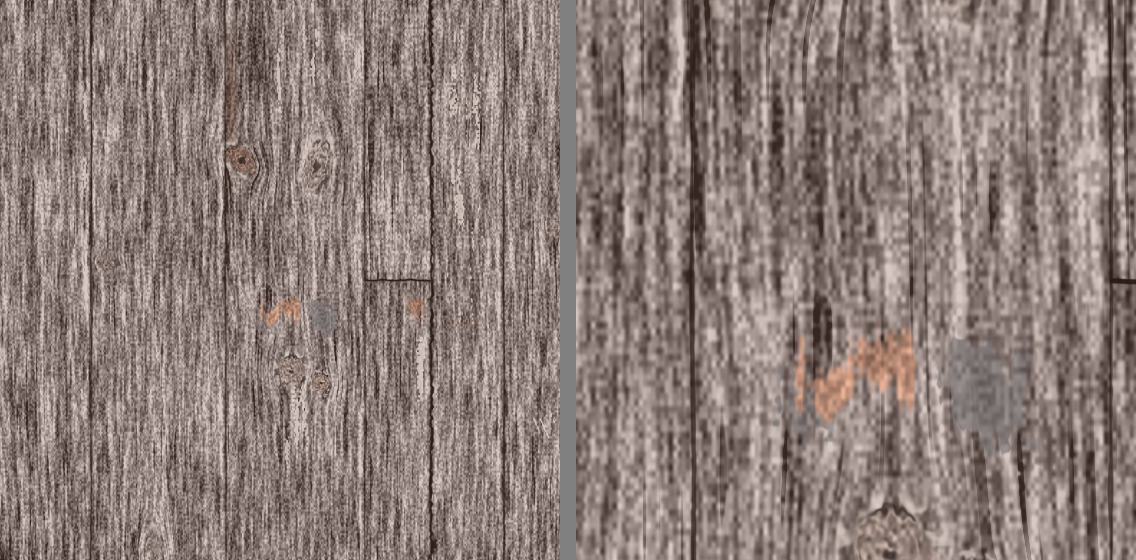
Left, the full canvas; right, a detail of the centre.
Write a WebGL 2 fragment shader that draws this texture.

```glsl
#version 300 es
precision highp float;

#define DARK vec3(0.26, 0.20, 0.18)
#define LIGHT vec3(0.77, 0.71, 0.69)
#define RUST vec3(0.72, 0.50, 0.39)
#define SLATE vec3(0.47, 0.45, 0.45)
#define PALE vec3(0.86, 0.81, 0.78)
#define GAP vec3(0.15, 0.10, 0.085)
#define MEAN_TONE 0.61
#define GRAIN_CONTRAST 0.86
#define SEAM_HALF_WIDTH 0.0016

uniform vec2 u_resolution;
out vec4 fragColor;

const int SEAMS = 5;
const int KNOTS = 7;
const int SCRATCHES = 8;
// Seam position, raggedness, darkness
const vec3 SEAM[SEAMS] = vec3[](vec3(0.163, 0.2, 0.9), vec3(0.403, 0.1, 0.75),
  vec3(0.651, 0.1, 0.7), vec3(0.770, 1.0, 1.0), vec3(0.900, 0.2, 0.85));
// Knot centre, radius, vertical stretch
const vec4 KNOT[KNOTS] = vec4[](
  vec4(0.432, 0.714, 0.020, 1.7), vec4(0.565, 0.703, 0.025, 1.7),
  vec4(0.521, 0.336, 0.025, 1.2), vec4(0.574, 0.316, 0.017, 1.0),
  vec4(0.190, 0.526, 0.009, 2.0), vec4(0.272, 0.010, 0.018, 2.0),
  vec4(0.992, 0.594, 0.012, 1.5));
// Knot tilt, warmth, strength
const vec3 KNOT_LOOK[KNOTS] = vec3[](
  vec3(0.85, 0.7, 0.85), vec3(-0.25, 0.1, 0.8), vec3(0.0, 0.2, 0.9),
  vec3(0.0, 0.35, 0.9), vec3(1.1, 0.3, 0.4), vec3(0.0, 0.1, 0.3),
  vec3(0.3, 0.2, 0.5));
// Scratched areas: centre, size
const vec4 SCRATCH[SCRATCHES] = vec4[](
  vec4(0.497, 0.90, 0.014, 0.15), vec4(0.562, 0.90, 0.016, 0.16),
  vec4(0.615, 0.41, 0.030, 0.06), vec4(0.525, 0.22, 0.040, 0.13),
  vec4(0.750, 0.33, 0.020, 0.18), vec4(0.970, 0.24, 0.030, 0.05),
  vec4(0.152, 0.80, 0.006, 0.25), vec4(0.830, 0.70, 0.050, 0.35));

float hash(vec2 p) {
  vec3 q = fract(p.xyx * vec3(0.1031, 0.1030, 0.0973));
  q += dot(q, q.yzx + 33.33);
  return fract((q.x + q.y) * q.z);
}

float noise(vec2 p) {
  vec2 i = floor(p), f = fract(p);
  f = f * f * (3.0 - 2.0 * f);
  return mix(mix(hash(i), hash(i + vec2(1, 0)), f.x),
             mix(hash(i + vec2(0, 1)), hash(i + vec2(1, 1)), f.x), f.y);
}

float blob(vec2 p, vec2 centre, vec2 size) {
  vec2 q = (p - centre) / size;
  return exp(-dot(q, q));
}

// Knot space: unit length marks the rim
vec2 knotSpace(vec2 p, int i) {
  float c = cos(KNOT_LOOK[i].x), s = sin(KNOT_LOOK[i].x);
  vec2 q = mat2(c, -s, s, c) * (p - KNOT[i].xy);
  return q / (KNOT[i].z * vec2(1.0, KNOT[i].w));
}

void main() {
  vec2 p = gl_FragCoord.xy / u_resolution;
  float px = 1.0 / min(u_resolution.x, u_resolution.y);

  // Planks, seams and worn edges
  float plank = 0.0, gap = 0.0, edge = 0.0;
  for (int i = 0; i < SEAMS; i++) {
    float rag = SEAM[i].y, k = float(i) * 9.0;
    float rough = noise(vec2(p.y * 150.0, k));
    float d = p.x - SEAM[i].x - 0.002 * (noise(vec2(p.y * 8.0, k)) - 0.5) - 0.004 * rag * (rough - 0.5);
    float w = SEAM_HALF_WIDTH * (0.4 + 0.7 * noise(vec2(p.y * 40.0, k + 4.0)) + rag * rough);
    plank += step(0.0, d);
    gap = max(gap, SEAM[i].z * (1.0 - smoothstep(w - px, w + px, abs(d))));
    edge += exp(-pow((d + 0.008) / 0.003, 2.0)) * noise(vec2(p.y * 25.0, k + 2.0)) - 0.6 * exp(-abs(d) / 0.004);
  }
  // Butt joint across the fourth plank
  float joint = abs(p.y - 0.5 - 0.003 * (noise(vec2(p.x * 60.0, 2.0)) - 0.5));
  float inJoint = step(0.651, p.x) * step(p.x, 0.774);
  gap = max(gap, inJoint * (1.0 - smoothstep(0.0015 - px, 0.0015 + px, joint)));
  edge -= 0.5 * inJoint * exp(-joint / 0.006);
  float seed = plank * 17.0 + (plank == 3.0 && p.y < 0.5 ? 61.0 : 0.0);

  // Grain bends around knots
  vec2 g = p;
  g.x += 0.012 * (noise(p * vec2(9.0, 3.0) + seed) - 0.5);
  for (int i = 0; i < KNOTS; i++) {
    vec2 q = knotSpace(p, i);
    float d2 = dot(q, q);
    g.x -= (p.x - KNOT[i].x) * exp(-d2 / 10.0) / (d2 + 0.5);
  }
  float fine = noise(g * vec2(310.0, 30.0) + seed);
  float streak = noise(g * vec2(150.0, 8.0) + seed * 1.7);
  float band = noise(g * vec2(34.0, 3.0) + seed * 2.3);
  float cloud = noise(p * vec2(13.0, 9.0) + seed);
  float speck = noise(p * vec2(390.0, 260.0));
  float tone = MEAN_TONE + GRAIN_CONTRAST * ((fine - 0.5) * 0.8 + (streak - 0.5) * 0.55
             + (band - 0.5) * 0.26 + (cloud - 0.5) * 0.24 + (speck - 0.5) * 0.72) + 0.4 * edge;

  // Arched figure, heartwood, saw marks and hairline cracks
  float dx = p.x - 0.272;
  tone += 0.13 * sin(260.0 * (p.y + 110.0 * dx * dx) + 6.0 * band) * blob(p, vec2(0.272, 0.03), vec2(0.05, 0.13));
  tone -= 0.13 * blob(p, vec2(0.28, 0.85), vec2(0.022, 0.35)) + 0.12 * blob(p, vec2(0.02, 0.28), vec2(0.02, 0.18));
  if (plank == 3.0) tone += 0.06 * sin(p.y * 420.0 + 5.0 * streak) * step(0.5, p.y) - 0.03;
  float crack = smoothstep(0.76, 0.86, noise(g * vec2(230.0, 12.0) + seed * 3.1));
  tone -= 0.42 * crack * smoothstep(0.25, 0.7, cloud);
  vec3 color = mix(DARK, LIGHT, clamp(tone, -0.1, 1.15));

  // Flaked slate film, rust and pale scratches
  float flake = 0.5 * noise(g * vec2(85.0, 35.0) + 8.0) + 0.3 * fine + 0.2 * noise(p * 210.0);
  float film = blob(p, vec2(0.58, 0.43), vec2(0.05, 0.05)) + 0.8 * blob(p, vec2(0.455, 0.425), vec2(0.045, 0.04));
  color = mix(color, SLATE + 0.12 * (speck - 0.5), 0.75 * smoothstep(0.0, 0.1, film * 0.75 + flake - 1.0));
  float rust = blob(p, vec2(0.505, 0.445), vec2(0.06, 0.04)) + 0.85 * blob(p, vec2(0.742, 0.46), vec2(0.03, 0.05))
             + 0.6 * blob(p, vec2(0.83, 0.42), vec2(0.06, 0.03));
  color = mix(color, RUST * (0.5 + 0.6 * fine + 0.4 * speck), 0.7 * smoothstep(0.0, 0.15, rust * 0.65 + flake - 1.0));
  color = mix(color, RUST * 0.7, 0.4 * blob(p, vec2(0.413, 0.82), vec2(0.01, 0.1)));
  float worn = 0.0;
  for (int i = 0; i < SCRATCHES; i++) worn = max(worn, blob(p, SCRATCH[i].xy, SCRATCH[i].zw));
  float lean = 0.5 * (p.y - 0.41) * blob(p, SCRATCH[2].xy, vec2(0.04, 0.08)) - 0.5 * p.y * step(0.92, p.x);
  float sliver = noise(vec2(g.x - lean, g.y) * vec2(170.0, 16.0) + 31.0) * 0.75 + 0.25 * speck;
  color = mix(color, PALE, 0.8 * smoothstep(0.0, 0.12, worn * 0.5 + sliver - 1.05));

  // Knots: broken rings, dark rim and pale halo
  for (int i = 0; i < KNOTS; i++) {
    vec2 q = knotSpace(p, i);
    float r = length(q) + 0.35 * (noise(q * 2.0 + float(i) * 7.0) - 0.5) + 0.2 * (noise(q * 7.0) - 0.5);
    float ring = 0.5 + 0.5 * sin(r * 22.0 + 3.0 * noise(q * 4.0));
    vec3 wood = mix(DARK, mix(PALE, RUST, KNOT_LOOK[i].y), 0.15 + 0.5 * ring * noise(q * 5.0) + 0.55 * speck);
    wood = mix(wood, GAP, 0.8 - 0.8 * smoothstep(0.08, 0.25, r));
    float strength = KNOT_LOOK[i].z;
    color = mix(color, PALE, 0.8 * strength * exp(-pow((r - 1.15) / 0.2, 2.0)) * smoothstep(0.4, 0.7, noise(q * 3.0 + 9.0)));
    color = mix(color, wood, strength * (1.0 - smoothstep(0.8, 1.05, r)));
    color = mix(color, GAP, 0.7 * strength * exp(-pow((r - 0.95) / 0.08, 2.0)) * smoothstep(0.4, 0.7, noise(q * 2.5 + 5.0)));
  }
  fragColor = vec4(mix(color, GAP, 0.92 * gap), 1.0);
}
```
